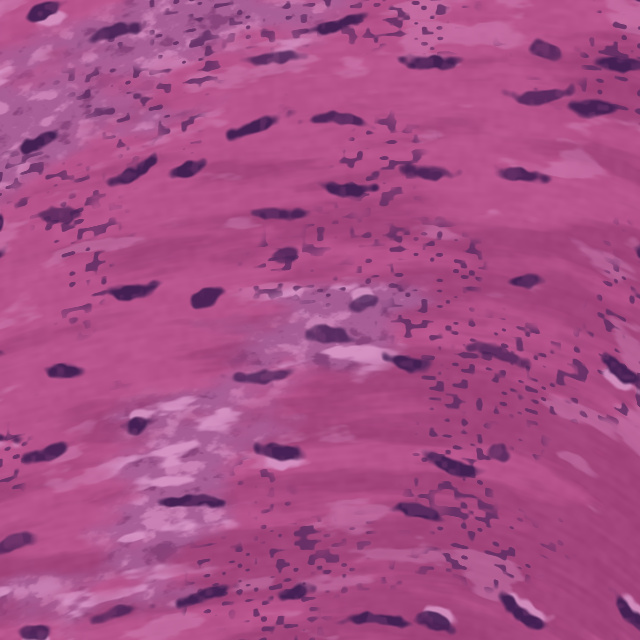
Give the GLSL for this texture, as a Shadertoy shader.

```glsl
// Stained muscle tissue: pink wavy fibres, dark spindle nuclei, lilac stroma and fine specks.

const vec3 ROSE = vec3(0.725, 0.325, 0.555);
const vec3 DEEP_ROSE = vec3(0.635, 0.262, 0.485);
const vec3 LILAC = vec3(0.655, 0.375, 0.600);
const vec3 PALE = vec3(0.840, 0.570, 0.765);
const vec3 PLUM = vec3(0.470, 0.215, 0.440);
const vec3 NUCLEUS = vec3(0.275, 0.120, 0.335);
const float NUCLEUS_GRID = 8.0;

float hash(vec2 p) {
    vec3 q = fract(p.xyx * 0.1031);
    q += dot(q, q.yzx + 33.33);
    return fract((q.x + q.y) * q.z);
}

float noise(vec2 p) {
    vec2 i = floor(p), f = fract(p);
    f = f * f * (3.0 - 2.0 * f);
    float low = mix(hash(i), hash(i + vec2(1, 0)), f.x);
    float high = mix(hash(i + vec2(0, 1)), hash(i + vec2(1, 1)), f.x);
    return mix(low, high, f.y);
}

float fbm(vec2 p) {
    float sum = 0.0, amp = 0.533;
    for (int i = 0; i < 4; i++) {
        sum += amp * noise(p);
        p = mat2(1.6, 1.2, -1.2, 1.6) * p + 17.3;
        amp *= 0.5;
    }
    return sum;
}

float segmentDistance(vec2 p, vec2 a, vec2 b) {
    vec2 d = b - a;
    return length(p - a - d * clamp(dot(p - a, d) / dot(d, d), 0.0, 1.0));
}

float ellipseDistance(vec2 p, vec2 radii) {
    return (length(p / radii) - 1.0) * min(radii.x, radii.y);
}

// Fibres rise on the left and fall steeply at the lower right.
vec2 fibreCoords(vec2 p) {
    float bend = max(p.x - 0.6, 0.0);
    float curve = 0.27 * p.x - 0.18 * p.x * p.x - 0.9 * bend * bend * (1.0 - p.y);
    return vec2(p.x, p.y - curve);
}

float fibreAngle(vec2 p) {
    return atan(0.27 - 0.36 * p.x - 1.8 * max(p.x - 0.6, 0.0) * (1.0 - p.y));
}

// Coverage by connective tissue around two ragged diagonal bands.
float stromaMask(vec2 p, vec2 fibre) {
    float d = segmentDistance(p, vec2(-0.05, 0.80), vec2(0.46, 1.04));
    d = min(d, segmentDistance(p, vec2(0.12, 0.05), vec2(0.30, 0.30)));
    d = min(d, segmentDistance(p, vec2(0.30, 0.36), vec2(0.54, 0.51)) + 0.03);
    d += (fbm(fibre * vec2(7.0, 16.0) + 4.0) - 0.5) * 0.32;
    return smoothstep(0.11, 0.01, d);
}

// x: nucleus coverage, y: coverage of the pale gap beside it.
vec2 nucleusInCell(vec2 p, vec2 cell) {
    if (hash(cell + 71.7) > 0.80) return vec2(0);
    vec2 jitter = vec2(hash(cell + 3.1), hash(cell + 19.4));
    vec2 center = (cell + 0.1 + 0.8 * jitter) / NUCLEUS_GRID;
    float shape = hash(cell + 40.2);
    float angle = fibreAngle(center) + (hash(cell + 8.6) - 0.5) * 0.55;
    float c = cos(angle), s = sin(angle);
    vec2 q = mat2(c, -s, s, c) * (p - center);
    q.y += (hash(cell + 55.3) - 0.5) * 9.0 * q.x * q.x;

    vec2 radii = vec2(mix(0.019, 0.050, shape), mix(0.0135, 0.0085, shape));
    radii.y *= mix(0.8, 1.2, hash(cell + 27.8));
    float ragged = (noise(p * 75.0) - 0.5) * 0.007;
    float body = smoothstep(0.003, -0.003, ellipseDistance(q, radii) + ragged);
    body *= mix(0.72, 1.0, smoothstep(0.0, 0.45, hash(cell + 63.9)));

    float side = hash(cell + 12.5) < 0.5 ? -1.0 : 1.0;
    vec2 gapPoint = q - vec2(0.004, side * radii.y * 1.1);
    float gap = smoothstep(0.003, -0.003, ellipseDistance(gapPoint, radii * vec2(0.85, 0.95)) + ragged);
    return vec2(body, gap * step(0.77, hash(cell + 90.1)));
}

vec2 nuclei(vec2 p) {
    vec2 home = floor(p * NUCLEUS_GRID), cover = vec2(0);
    for (int y = -1; y <= 1; y++)
        for (int x = -1; x <= 1; x++)
            cover = max(cover, nucleusInCell(p, home + vec2(x, y)));
    return cover;
}

void mainImage(out vec4 fragColor, in vec2 fragCoord) {
    vec2 p = fragCoord / iResolution.y;
    vec2 fibre = fibreCoords(p);
    float strand = fbm(fibre * vec2(5.0, 26.0));
    float grain = noise(fibre * vec2(32.0, 130.0));
    float stroma = stromaMask(p, fibre);

    // Muscle fibres, deeper toward the lower right
    float depth = strand + 0.20 * (p.x - p.y) + 0.18 * (grain - 0.5);
    vec3 color = mix(ROSE, DEEP_ROSE, smoothstep(0.42, 0.70, depth));
    color += (grain - 0.5) * 0.035 + (noise(p * 90.0) - 0.5) * 0.02;

    // Mottled stroma with small vesicles and pale openings
    float foam = fbm(fibre * vec2(30.0, 48.0) + 9.0);
    vec3 stromaColor = mix(LILAC, PALE, smoothstep(0.54, 0.72, foam) * 0.8);
    stromaColor = mix(stromaColor, PLUM, smoothstep(0.40, 0.24, foam) * 0.75);
    color = mix(color, stromaColor, stroma * 0.85);
    float opening = fbm(fibre * vec2(9.0, 26.0) + 31.0);
    color = mix(color, PALE, smoothstep(0.63, 0.73, opening) * mix(0.35, 1.0, stroma));

    // Clustered dark specks and short cracks
    float cluster = smoothstep(0.52, 0.66, fbm(p * 7.0 + 52.0));
    float speck = smoothstep(0.66, 0.82, noise(fibre * vec2(80.0, 125.0) + 6.0));
    color = mix(color, mix(PLUM, NUCLEUS, 0.45), speck * cluster * 0.85);

    // Nuclei with mottled chromatin
    vec2 cover = nuclei(p);
    color = mix(color, PALE, cover.y * 0.9);
    vec3 chromatin = mix(NUCLEUS, PLUM, 0.45 * smoothstep(0.45, 0.85, noise(p * 95.0)));
    color = mix(color, chromatin, cover.x);
    fragColor = vec4(color, 1.0);
}
```
